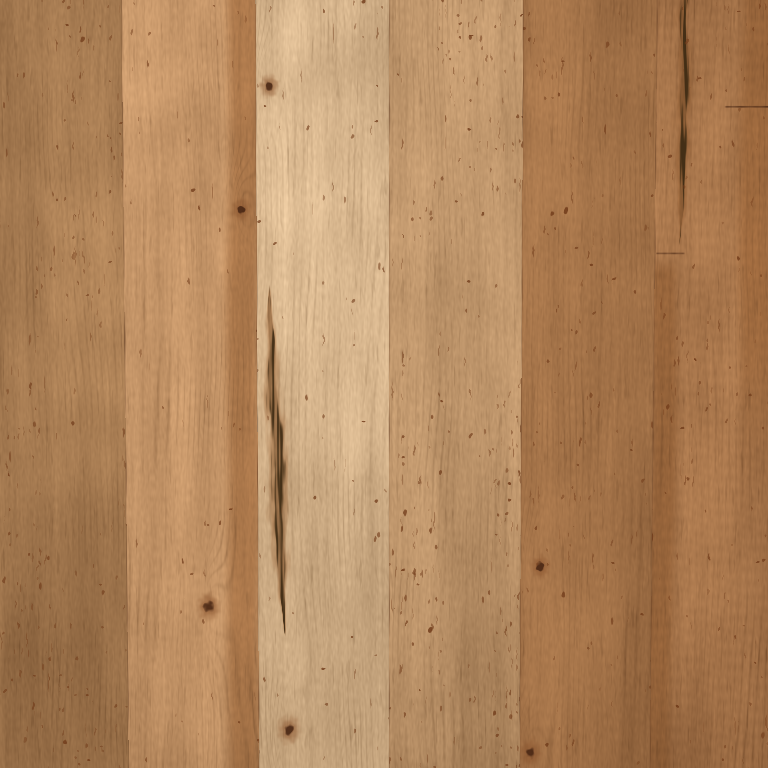
Write a WebGL 1 fragment shader that draws this texture.

```glsl
precision highp float;
uniform vec2 u_resolution;

const float PLANK_WIDTH = 0.172;
const float PLANK_OFFSET = 0.009;
const vec3 KNOT_DARK = vec3(0.27, 0.14, 0.07);
const vec3 KNOT_HALO = vec3(0.54, 0.33, 0.18);
const vec3 HEARTWOOD = vec3(0.57, 0.36, 0.19);
const vec3 CRACK_DARK = vec3(0.23, 0.16, 0.07);
const vec3 SPECK_BROWN = vec3(0.44, 0.23, 0.1);

vec2 hash2(vec2 p) {
  return fract(sin(vec2(dot(p, vec2(127.1, 311.7)), dot(p, vec2(269.5, 183.3)))) * 43758.55);
}

float corner(vec2 cell, vec2 f, vec2 o) {
  return dot(hash2(cell + o) * 2.0 - 1.0, f - o);
}

float noise(vec2 p) {
  vec2 i = floor(p), f = fract(p), u = f * f * (3.0 - 2.0 * f);
  float low = mix(corner(i, f, vec2(0, 0)), corner(i, f, vec2(1, 0)), u.x);
  float high = mix(corner(i, f, vec2(0, 1)), corner(i, f, vec2(1, 1)), u.x);
  return mix(low, high, u.y);
}

float plankIndex(float x) {
  return floor((x + PLANK_OFFSET) / PLANK_WIDTH);
}

// Base colour in rgb, speck density in a
vec4 plankTone(float id) {
  return id < 0.5 ? vec4(0.66, 0.49, 0.325, 0.24) : id < 1.5 ? vec4(0.76, 0.575, 0.4, 0.04)
       : id < 2.5 ? vec4(0.81, 0.68, 0.525, 0.04) : id < 3.5 ? vec4(0.74, 0.58, 0.415, 0.32)
       : id < 4.5 ? vec4(0.635, 0.445, 0.28, 0.14) : vec4(0.675, 0.475, 0.305, 0.12);
}

// Grain bend in x, halo in y, dark core in z
vec3 knot(vec2 p, vec2 centre, float radius) {
  vec2 d = (p - centre) / radius, s = d * vec2(0.38, 0.13);
  float same = 1.0 - step(0.5, abs(plankIndex(p.x) - plankIndex(centre.x)));
  float r = length(d * vec2(1.0, 0.8)) + 0.6 * noise(d * 1.3 + centre * 50.0);
  return same * vec3(exp(-dot(s, s)), 1.0 - smoothstep(0.5, 2.2, r), 1.0 - smoothstep(0.4, 0.8, r));
}

// Tapering vertical flaw: stain in x, crack in y
vec2 streak(vec2 p, vec2 top, vec2 bottom, float width) {
  float t = clamp((p.y - bottom.y) / (top.y - bottom.y), 0.0, 1.0), taper = 4.0 * t * (1.0 - t);
  float x = mix(bottom.x, top.x, t) + 0.009 * noise(vec2(top.x * 90.0, p.y * 14.0));
  float ragged = 0.8 + 0.9 * noise(p * vec2(160.0, 28.0));
  float off = abs(p.x - x) / (width * taper * ragged + 0.0005);
  return smoothstep(0.0, 0.1, taper) * (1.0 - smoothstep(vec2(0.3, 0.5), vec2(1.8, 0.9), vec2(off)));
}

float band(float x, float centre, float halfWidth) {
  return 1.0 - smoothstep(0.4, 1.3, abs(x - centre) / halfWidth);
}

float specks(vec2 p, vec2 cells, float density) {
  vec2 q = p * cells, cell = floor(q), place = hash2(cell), kind = hash2(cell + 31.7);
  vec2 size = vec2(0.07 + 0.09 * kind.y, 0.06 + 0.24 * place.x * place.y);
  float r = length((fract(q) - 0.3 - 0.4 * place) / size);
  return (1.0 - smoothstep(0.6, 1.15, r)) * step(kind.x, density) * (0.3 + 0.7 * kind.y);
}

float endJoint(vec2 p, vec2 centre, float halfLength, float pixel) {
  vec2 d = abs(p - centre);
  return (1.0 - smoothstep(halfLength - 0.004, halfLength, d.x)) * (1.0 - smoothstep(0.0003, 0.0006 + pixel, d.y));
}

void main() {
  vec2 p = gl_FragCoord.xy / u_resolution, view = p - vec2(0.42, 0.68);
  float pixel = 1.0 / min(u_resolution.x, u_resolution.y);
  p.x += (p.y - 0.5) * 0.014 * (1.0 - 2.0 * p.x);
  float id = plankIndex(p.x);
  vec2 own = p + vec2(0.0, id * 7.3);
  vec4 tone = plankTone(id);

  // Two knots on each of three planks
  vec3 knots = vec3(0.0);
  for (int i = 0; i < 3; i++) {
    vec4 pair = i == 0 ? vec4(0.27, 0.21, 0.315, 0.727)
              : i == 1 ? vec4(0.375, 0.05, 0.352, 0.888) : vec4(0.693, 0.02, 0.705, 0.262);
    knots += knot(p, pair.xy, 0.0085) + knot(p, pair.zw, 0.007);
  }

  // Mottling, cross figure, broken growth rings and fibres
  float mottle = noise(own * vec2(9.0, 2.2)) + 0.6 * noise(own * vec2(32.0, 3.0));
  float figure = noise(own * vec2(5.0, 13.0) + mottle);
  float field = p.x + 0.045 * noise(own * vec2(11.0, 1.7)) + 0.04 * knots.x;
  float ring = pow(0.5 + 0.5 * sin(field * 700.0 + 3.0 * noise(own * vec2(40.0, 9.0))), 5.0);
  ring *= clamp(0.4 + 2.0 * noise(own * vec2(22.0, 7.0) + 4.0), 0.0, 1.2);
  float fibre = noise(own * vec2(260.0, 14.0)) + 0.7 * noise(own * vec2(90.0, 2.5));
  float pores = noise(own * vec2(410.0, 110.0));
  float hairs = smoothstep(0.22, 0.42, noise(own * vec2(310.0, 24.0) + 7.0));
  float shade = 1.06 - 0.28 * dot(view, view) + 0.18 * mottle + 0.08 * figure;
  shade += 0.065 * fibre + 0.085 * pores - 0.085 * ring - 0.07 * hairs;
  vec3 color = tone.rgb * mix(vec3(1.0), vec3(shade), vec3(0.9, 1.05, 1.25));

  // Heartwood bands
  float sway = p.x + 0.014 * noise(vec2(id * 5.3, p.y * 3.0));
  float lower = band(sway, 0.862, 0.018) * (1.0 - smoothstep(0.64, 0.67, p.y));
  float upper = band(sway, 0.982, 0.024) * smoothstep(0.3, 0.6, p.y);
  float heart = id == 1.0 ? band(sway, 0.317, 0.024) : id == 5.0 ? lower + upper : 0.0;
  color = mix(color, HEARTWOOD * shade, heart * 0.55);

  // Knots and split mineral streaks
  color = mix(color, KNOT_HALO, min(knots.y, 1.0) * 0.6);
  color = mix(color, KNOT_DARK, min(knots.z, 1.0) * 0.85);
  vec2 flaw = max(streak(p, vec2(0.35, 0.63), vec2(0.369, 0.17), 0.011),
                  streak(p, vec2(0.888, 1.08), vec2(0.884, 0.68), 0.008));
  float strands = smoothstep(-0.15, 0.15, noise(p * vec2(280.0, 13.0)));
  color = mix(color, HEARTWOOD * shade, flaw.x * 0.6);
  color = mix(color, CRACK_DARK, flaw.y * (0.15 + 0.75 * strands));

  // Clustered specks, from round holes to long dashes
  float cluster = smoothstep(-0.2, 0.35, noise(own * vec2(14.0, 5.0) + 9.0));
  vec2 rough = own + 0.003 * noise(own * 150.0);
  for (int i = 0; i < 5; i++) {
    float layer = float(i);
    vec2 cells = vec2(58.0 + 22.0 * layer, 46.0 - 7.0 * layer);
    float mark = specks(rough + layer * 0.37, cells, 0.02 + 0.8 * tone.a * cluster);
    color = mix(color, SPECK_BROWN, mark * (0.85 - 0.1 * layer));
  }

  // Plank seams and end joints
  float edge = abs(fract((p.x + PLANK_OFFSET) / PLANK_WIDTH + 0.5) - 0.5) * PLANK_WIDTH;
  float worn = clamp(0.16 + 0.6 * noise(vec2(id, p.y * 17.0)), 0.0, 0.6);
  float seam = worn * (1.0 - smoothstep(0.0002, 0.0004 + pixel, edge));
  float joint = max(endJoint(p, vec2(0.871, 0.67), 0.02, pixel), endJoint(p, vec2(0.98, 0.861), 0.042, pixel));
  color = mix(color, KNOT_DARK, max(seam, joint * (0.5 + 0.6 * noise(p * 90.0))));
  gl_FragColor = vec4(clamp(color, 0.0, 1.0), 1.0);
}
```
